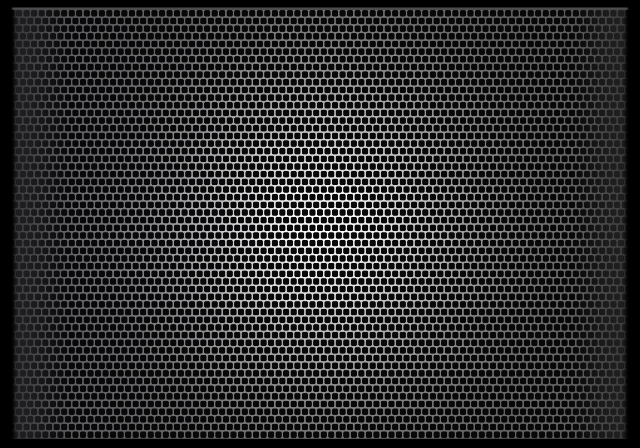
Write a Shadertoy shader that draws this pattern.

```glsl
// Perforated metal grille: staggered rows of rounded holes in a light sheet,
// lit by a soft central spot and fading into a black frame with hazy sides.
// Holes are rounded-box distances in a brick-offset grid; light is a Gaussian.
#define COLUMNS 82.0
#define ROWS 56.0
#define MARGIN vec2(0.018, 0.0212)
#define HOLE_HALF vec2(0.405, 0.415)
#define HOLE_RADIUS 0.23
#define SPOT_CENTER vec2(0.5, 0.495)
#define SPOT_FALLOFF 8.5
#define SPOT_GAIN 0.60
#define AMBIENT 0.36
#define HAZE 0.09
#define WEAR 0.06
#define HOLE_COLOR vec3(0.030, 0.030, 0.032)

float hash21(vec2 p) {
    vec3 q = fract(vec3(p.xyx) * 0.1031);
    q += dot(q, q.yzx + 33.33);
    return fract((q.x + q.y) * q.z);
}

float roundedBox(vec2 p, vec2 halfSize, float radius) {
    vec2 q = abs(p) - halfSize + radius;
    return length(max(q, 0.0)) + min(max(q.x, q.y), 0.0) - radius;
}

// Returns metal coverage and a small brightness variation for each cell.
vec2 grille(vec2 sheet, float pixel) {
    vec2 cell = sheet * vec2(COLUMNS, ROWS);
    float row = floor(cell.y);
    cell.x += 0.5 * mod(row, 2.0);
    vec2 id = floor(cell);
    float d = roundedBox(fract(cell) - 0.5, HOLE_HALF, HOLE_RADIUS);
    float soft = 0.5 * max(pixel, 0.1);
    float wear = hash21(id) - 0.5 + hash21(vec2(row, 7.0)) - 0.5;
    return vec2(smoothstep(-soft, soft, d), 1.0 + WEAR * wear);
}

void mainImage(out vec4 fragColor, in vec2 fragCoord) {
    vec2 uv = fragCoord / iResolution.xy;
    float aspect = iResolution.x / iResolution.y;
    vec2 span = 1.0 - 2.0 * MARGIN;
    vec2 sheet = (uv - MARGIN) / span;
    float pixel = ROWS / (span.y * iResolution.y);

    // Central spot of light over an even ambient level
    vec2 toSpot = (uv - SPOT_CENTER) * vec2(aspect, 1.0);
    float light = AMBIENT + SPOT_GAIN * exp(-SPOT_FALLOFF * dot(toSpot, toSpot));

    // Metal dims and the holes haze over near the left and right edges
    float side = min(uv.x, 1.0 - uv.x) - MARGIN.x;
    light *= mix(0.65, 1.0, smoothstep(0.0, 0.11, side));
    float haze = HAZE * (1.0 - smoothstep(0.015, 0.10, side));
    vec3 tint = mix(vec3(0.98, 0.98, 1.02), vec3(1.0), smoothstep(0.0, 0.6, uv.x));

    vec2 mesh = grille(sheet, pixel);
    vec3 color = mix(HOLE_COLOR + haze, vec3(light * mesh.y), mesh.x) * tint;

    // Black frame around the sheet
    float edge = 0.5 / iResolution.y;
    float border = min(uv.y, 1.0 - uv.y) - MARGIN.y;
    float inside = smoothstep(-0.001, 0.010, side)
                 * smoothstep(-edge - 0.001, edge, border);
    color *= inside;

    // Thin rail along the top
    float railDistance = abs(uv.y - (1.0 - MARGIN.y + 0.002)) - 0.0025;
    float rail = (1.0 - smoothstep(-edge, edge, railDistance))
               * smoothstep(-0.002, 0.004, side);
    color = mix(color, vec3(0.30), rail);

    fragColor = vec4(color, 1.0);
}
```
